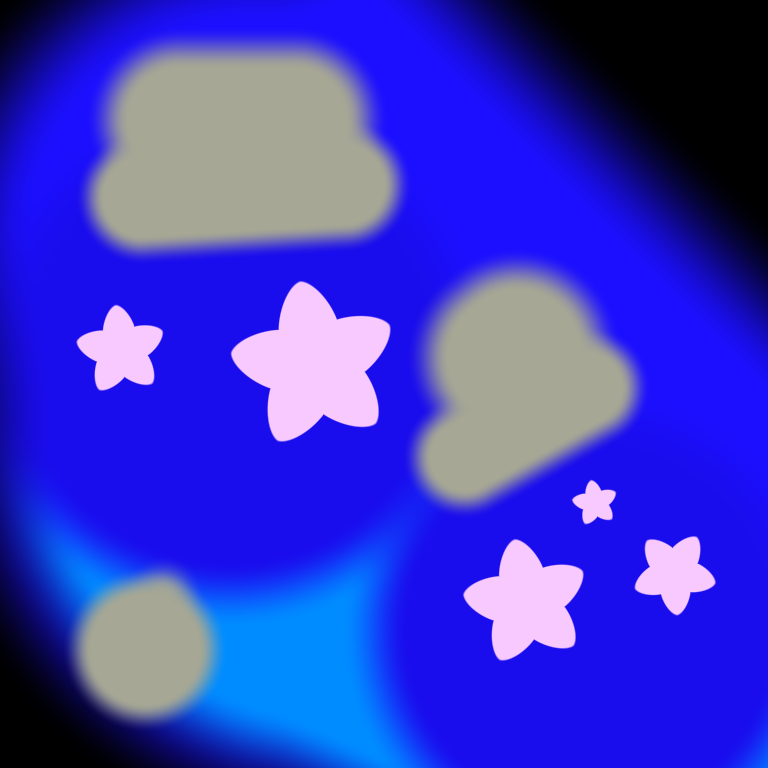
Give the GLSL for this background, as a Shadertoy shader.

```glsl
const vec3 NIGHT = vec3(0.0, 0.0, 0.005);
const vec3 BLUE = vec3(0.11, 0.06, 1.0);
const vec3 DEEP_BLUE = vec3(0.10, 0.05, 0.93);
const vec3 CYAN = vec3(0.0, 0.55, 1.0);
const vec3 CLOUD = vec3(0.65, 0.655, 0.58);
const vec3 PINK = vec3(0.97, 0.79, 1.0);

const float NIGHT_BLUR = 0.085;
const float DISC_BLUR = 0.045;
const float CLOUD_BLUR = 0.028;
const float CLOUD_BASE_BLUR = 0.019;

// Discs: centre, radius
const vec3 LEFT_DISC = vec3(0.299, 0.531, 0.306);
const vec3 RIGHT_DISC = vec3(0.768, 0.180, 0.280);

// Rounded corners of the glowing body: centre, radius
const vec3 TOP_CORNER = vec3(0.326, 0.6875, 0.365);
const vec3 LOW_CORNER = vec3(0.449, 0.440, 0.462);
const float DIAGONAL_EDGE = 1.599;

// Star lobes: where they start, half width, roundness
const float LOBE_START = 0.4;
const float LOBE_WIDTH = 0.36;
const float LOBE_POWER = 1.6;
const float FIFTH_TURN = 1.256637;

// Stars: centre, radius, angle in degrees
const int STAR_COUNT = 5;
const vec4 STARS[STAR_COUNT] = vec4[](
    vec4(0.410, 0.525, 0.110, 100.0),
    vec4(0.158, 0.544, 0.059, 97.0),
    vec4(0.686, 0.216, 0.083, 101.0),
    vec4(0.775, 0.345, 0.030, 100.0),
    vec4(0.878, 0.254, 0.055, 130.0));

float inside(float dist, float blur) {
    return 1.0 - smoothstep(-blur, blur, dist);
}

float disc(vec2 p, vec3 shape) {
    return length(p - shape.xy) - shape.z;
}

float capsule(vec2 p, vec2 a, vec2 b, float radius) {
    vec2 axis = b - a;
    float along = clamp(dot(p - a, axis) / dot(axis, axis), 0.0, 1.0);
    return length(p - a - axis * along) - radius;
}

// Signed distance to the left, top and bottom limits of the body
float bodyEdge(vec2 p) {
    vec3 corner = mix(LOW_CORNER, TOP_CORNER,
                      smoothstep(LOW_CORNER.y, TOP_CORNER.y, p.y));
    vec2 offset = vec2(min(p.x - corner.x, 0.0),
                       p.y - clamp(p.y, LOW_CORNER.y, TOP_CORNER.y));
    return length(offset) - corner.z - 0.1 * smoothstep(0.35, 0.65, p.x);
}

// Approximate distance to a star with five plump lobes
float star(vec2 p, vec4 shape) {
    p = (p - shape.xy) / shape.z;
    float angle = atan(p.y, p.x) - radians(shape.w);
    angle -= FIFTH_TURN * round(angle / FIFTH_TURN);
    vec2 arm = length(p) * vec2(cos(angle), abs(sin(angle)));
    vec2 lobe = vec2(max(arm.x - LOBE_START, 0.0) / (1.0 - LOBE_START),
                     arm.y / LOBE_WIDTH);
    lobe = pow(lobe, vec2(LOBE_POWER));
    float reach = pow(lobe.x + lobe.y, 1.0 / LOBE_POWER);
    return (reach - 1.0) * LOBE_WIDTH * shape.z;
}

vec3 background(vec2 p) {
    float leftDisc = disc(p, LEFT_DISC);
    float rightDisc = disc(p, RIGHT_DISC);
    float body = bodyEdge(p);
    float diagonal = (p.x + p.y - DIAGONAL_EDGE) * 0.7071;

    // Deep discs on bright blue
    float outer = (1.0 - inside(leftDisc, DISC_BLUR)) * (1.0 - inside(rightDisc, DISC_BLUR));
    vec3 color = mix(DEEP_BLUE, BLUE, outer);

    // Cyan crescent below the discs
    float glowTop = 0.453 - 0.5 * max(p.x - 0.56, 0.0);
    float glow = 1.0 - smoothstep(glowTop - 0.208, glowTop, p.y);
    glow *= outer * (1.0 - smoothstep(-0.09, 0.02, body));
    color = mix(color, CYAN, glow);

    // Fade into the night
    float light = inside(body, NIGHT_BLUR) * inside(diagonal, NIGHT_BLUR);
    return mix(NIGHT, color, light);
}

// One cloud made of a soft crown and a firmer base
float cloud(float crown, float base) {
    return 1.0 - (1.0 - inside(crown, CLOUD_BLUR)) * (1.0 - inside(base, CLOUD_BASE_BLUR));
}

void mainImage(out vec4 fragColor, in vec2 fragCoord) {
    float scale = min(iResolution.x, iResolution.y);
    vec2 p = (fragCoord - 0.5 * iResolution.xy) / scale + 0.5;
    vec3 color = background(p);

    // Blurred clouds
    float topCloud = cloud(capsule(p, vec2(0.234, 0.844), vec2(0.384, 0.844), 0.094),
                           capsule(p, vec2(0.186, 0.743), vec2(0.449, 0.759), 0.069));
    float sideCloud = cloud(capsule(p, vec2(0.664, 0.534), vec2(0.674, 0.542), 0.107),
                            capsule(p, vec2(0.605, 0.405), vec2(0.766, 0.495), 0.062));
    float lowCloud = cloud(disc(p, vec3(0.214, 0.225, 0.024)),
                           disc(p, vec3(0.189, 0.154, 0.089)));
    color = mix(color, CLOUD, max(topCloud, max(sideCloud, lowCloud)));

    // Crisp stars
    for (int i = 0; i < STAR_COUNT; i++) {
        color = mix(color, PINK, inside(star(p, STARS[i]), 0.8 / scale));
    }
    fragColor = vec4(color, 1.0);
}
```
